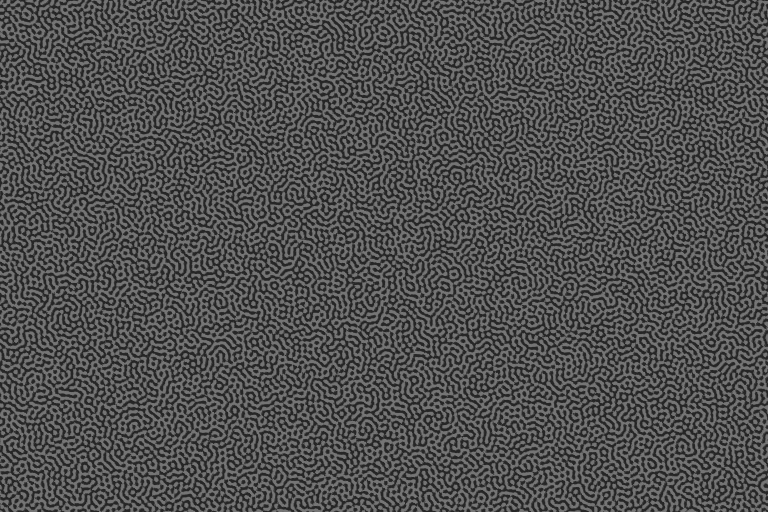
Write a Shadertoy shader that draws this pattern.

```glsl
// Draws a fine labyrinth of light grey worms on dark grey, as in reaction-diffusion.
// Random plane waves of nearly one length are summed, soft-clipped and filtered
// by a ring-shaped band-pass, which evens out the width of the stripes.

const vec3 DARK_GREY = vec3(0.15);
const vec3 LIGHT_GREY = vec3(0.458);
const float STRIPES_PER_HEIGHT = 89.0;  // stripe periods over the canvas height
const float LENGTH_SPREAD = 0.15;       // relative variation of wave frequency
const float LIGHT_BIAS = 0.012;         // widens light stripes, in periods
const float EDGE_PIXELS = 0.62;         // half width of the smoothed edge
const float MIN_EDGE = 0.03;            // least half width, in periods
const float MIN_SLOPE = 0.4;            // least slope, relative to an even stripe
const float CLIP_SOFTNESS = 1.5;
const float FILTER_RADIUS = 1.2;        // reach of the filter, in periods
const float FILTER_SIGMA = 0.65;
const int WAVES = 24;
const int TAPS = 48;
const float PI = 3.14159265;
const float TAU = 6.2831853;
const float GOLDEN_ANGLE = 2.39996;

float hash(float n) {
    return fract(sin(n * 12.9898 + 4.1414) * 43758.5453);
}

// Wave vector in xy and phase in z; directions cover the half circle.
vec3 randomWave(int i) {
    float n = float(i);
    float angle = PI * (n + hash(n + 1.3)) / float(WAVES);
    float frequency = TAU * (1.0 + LENGTH_SPREAD * (2.0 * hash(n + 37.7) - 1.0));
    return vec3(frequency * vec2(cos(angle), sin(angle)), TAU * hash(n + 71.9));
}

// Bessel function J0 (x) and J1 (y) as averages of waves over direction.
vec2 bessel(float z) {
    const vec3 c = vec3(0.9659, 0.7071, 0.2588);
    return vec2(dot(cos(z * c), vec3(1.0)), dot(sin(z * c), c)) / 3.0;
}

// Signed distance to the stripe edge, in periods; positive in light stripes.
float labyrinth(vec2 p) {
    vec3 waves[WAVES];
    for (int i = 0; i < WAVES; i++) {
        vec3 w = randomWave(i);
        waves[i] = vec3(w.xy, dot(w.xy, p) + w.z);
    }

    // Filter the clipped wave sum over a sunflower spiral of taps.
    float variance = FILTER_SIGMA * FILTER_SIGMA;
    float value = 0.0;
    float gain = 0.0;
    vec2 gradient = vec2(0.0);
    for (int j = 0; j < TAPS; j++) {
        float r = FILTER_RADIUS * sqrt((float(j) + 0.5) / float(TAPS));
        float angle = float(j) * GOLDEN_ANGLE;
        vec2 direction = vec2(cos(angle), sin(angle));

        float sum = 0.0;
        for (int i = 0; i < WAVES; i++) {
            sum += cos(dot(waves[i].xy, direction * r) + waves[i].z);
        }
        float clipped = sum * inversesqrt(sum * sum + CLIP_SOFTNESS);

        float weight = exp(-0.5 * r * r / variance);
        vec2 ring = bessel(TAU * r);
        value += weight * ring.x * clipped;
        gain += weight * ring.x * ring.x;
        gradient += weight * (TAU * ring.y + ring.x * r / variance) * clipped * direction;
    }

    // Local phase turns value and slope into a distance.
    float slope = max(length(gradient), MIN_SLOPE * TAU * gain);
    return atan(value * TAU, slope) / TAU + LIGHT_BIAS;
}

void mainImage(out vec4 fragColor, in vec2 fragCoord) {
    float periodsPerPixel = STRIPES_PER_HEIGHT / iResolution.y;
    float edge = max(EDGE_PIXELS * periodsPerPixel, MIN_EDGE);
    float d = labyrinth(fragCoord * periodsPerPixel);
    float light = clamp(0.5 + 0.5 * d / edge, 0.0, 1.0);
    fragColor = vec4(mix(DARK_GREY, LIGHT_GREY, light), 1.0);
}
```
